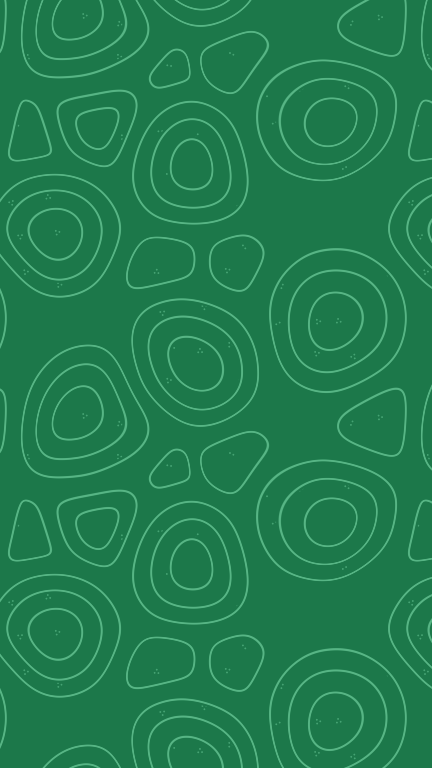
Reproduce this pattern procedurally as a Shadertoy shader.

```glsl
// Draws nested, rounded contour rings on green, like a repeating topographic map.

const vec3 GROUND = vec3(0.11, 0.47, 0.29);
const vec3 LINE = vec3(0.34, 0.71, 0.52);
const vec2 CELLS = vec2(3.0, 2.0);   // large blobs per repeat
const float GAP = 0.016;             // free margin around each blob

// Integer hash, three values in 0..1
vec3 hash(vec3 p) {
    uvec3 v = uvec3(ivec3(p)) * 1664525u + 1013904223u;
    v.x += v.y * v.z; v.y += v.z * v.x; v.z += v.x * v.y;
    v ^= v >> 16u;
    v.x += v.y * v.z; v.y += v.z * v.x; v.z += v.x * v.y;
    return vec3(v >> 8u) / 16777216.0;
}

// Smooth vector noise that repeats after "period" lattice steps
vec2 noise(vec2 p, float period) {
    vec2 i = floor(p), f = fract(p);
    f = f * f * f * (f * (f * 6.0 - 15.0) + 10.0);
    vec2 a = mod(i, period), b = mod(i + 1.0, period);
    vec2 low = mix(hash(vec3(a, 7)).xy, hash(vec3(b.x, a.y, 7)).xy, f.x);
    vec2 high = mix(hash(vec3(a.x, b.y, 7)).xy, hash(vec3(b, 7)).xy, f.x);
    return mix(low, high, f.y) - 0.5;
}

// Sheared lattice: each column sits a third of a row higher than the last
vec2 toLattice(vec2 p) {
    return vec2(p.x * CELLS.x, p.y * CELLS.y - p.x);
}

vec2 fromLattice(vec2 q) {
    float x = q.x / CELLS.x;
    return vec2(x, (q.y + x) / CELLS.y);
}

// Blob seed: centre in xy, weight in z. Kind 0 is large, 1 and 2 fill the holes.
vec3 seed(vec2 cell, int kind) {
    vec2 id = mod(vec2(cell.x, cell.y + floor(cell.x / CELLS.x)), CELLS);
    vec3 h = hash(vec3(id, float(kind) + 11.0));
    bool large = kind == 0;
    vec2 home = large ? vec2(0.5) : kind == 1 ? vec2(0.75, 0.92) : vec2(0.25, 0.08);
    vec2 jitter = (h.xy - 0.5) * (large ? 0.28 : 0.12);
    float weight = large ? mix(0.16, 0.25, h.z) : mix(0.05, 0.14, h.z);
    return vec3(fromLattice(cell + home + jitter), weight);
}

// Distance to the nearest ring in x, depth inside the blob in y
vec2 contours(vec2 p) {
    // Owner of the point in a weighted cell diagram
    vec2 base = floor(toLattice(p)), ownCell = base;
    vec3 own = vec3(0.0);
    int ownKind = 0;
    float best = 1e5;
    for (int k = 0; k < 27; k++) {
        vec2 cell = base + vec2(k % 3, (k / 3) % 3) - 1.0;
        vec3 s = seed(cell, k / 9);
        float power = dot(p - s.xy, p - s.xy) - s.z * s.z;
        if (power < best) {
            best = power; own = s; ownCell = cell; ownKind = k / 9;
        }
    }

    // Soft maximum of the distances to all cell walls, here and at the centre
    float soft = 0.15 * own.z, sum = 0.0, sumCentre = 0.0;
    vec2 slope = vec2(0.0);
    for (int k = 0; k < 27; k++) {
        vec2 cell = ownCell + vec2(k % 3, (k / 3) % 3) - 1.0;
        if (k / 9 == ownKind && cell == ownCell) continue;
        vec3 s = seed(cell, k / 9);
        vec2 away = s.xy - own.xy;
        float d = max(length(away), 0.01);
        vec2 n = away / d;
        float wall = 0.5 * (d * d + own.z * own.z - s.z * s.z) / d - GAP;
        float e = exp(clamp((dot(p - own.xy, n) - wall) / soft, -40.0, 40.0));
        sum += e;
        slope += e * n;
        sumCentre += exp(clamp(-wall / soft, -40.0, 40.0));
    }
    float depth = -soft * log(sum);
    float fullDepth = -soft * log(sumCentre);
    if (fullDepth < 0.014) return vec2(1.0, -1.0);

    // Evenly spaced rings from the rim to the core
    float rings = clamp(floor(fullDepth / 0.033 + 0.6), 1.0, 5.0);
    float spacing = fullDepth / (rings - 0.4);
    float nearest = clamp(floor(depth / spacing + 0.5), 0.0, rings - 1.0);
    float steepness = max(length(slope / sum), 0.15);
    return vec2(abs(depth - nearest * spacing) / steepness, depth);
}

// Distance to sparse clusters of two or three specks
float specks(vec2 p, float count) {
    vec2 cell = floor(p * count);
    vec3 h = hash(vec3(mod(cell, count), 23));
    if (h.z > 0.55) return 1.0;
    vec2 q = p - (cell + 0.25 + 0.5 * h.xy) / count;
    int amount = h.z < 0.3 ? 3 : 2;
    float d = 1.0;
    for (int k = 0; k < amount; k++) {
        float angle = 6.2832 * (h.z * 9.0 + float(k) / 3.0);
        d = min(d, length(q - 0.0055 * vec2(cos(angle), sin(angle))));
    }
    return d;
}

float stroke(float d, float halfWidth, float pixel) {
    return 1.0 - smoothstep(halfWidth - 0.6 * pixel, halfWidth + 0.6 * pixel, d);
}

void mainImage(out vec4 fragColor, in vec2 fragCoord) {
    float pixel = 1.08 / iResolution.x;   // the repeat is a little narrower than the canvas
    vec2 p = fragCoord * pixel;
    vec2 ring = contours(p + 0.034 * noise(p * 5.0, 5.0));

    float ink = stroke(ring.x, 0.0024, pixel);
    float room = smoothstep(0.006, 0.010, ring.x) * step(0.0, ring.y);
    ink = max(ink, 0.7 * room * stroke(specks(p, 11.0), 0.0022, pixel));
    fragColor = vec4(mix(GROUND, LINE, ink), 1.0);
}
```
